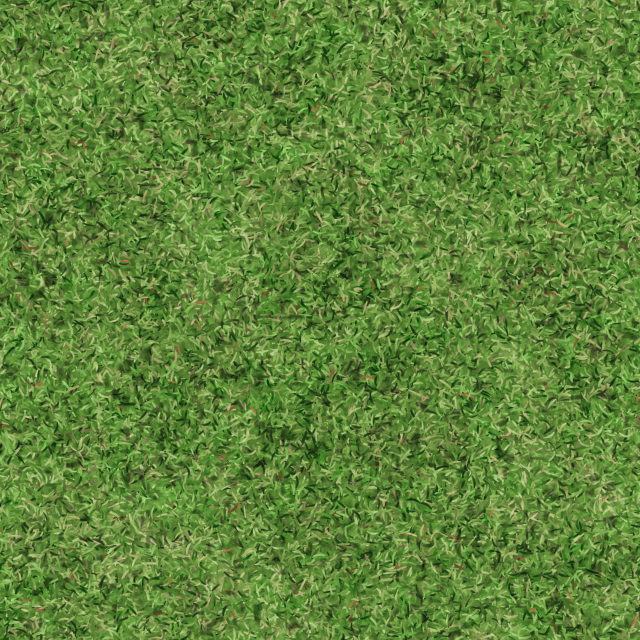
This texture is drawn by a Shadertoy shader. Its source:

```glsl
// Short mown lawn seen from above: layers of small, bent, soft-edged blades
// scattered on jittered grids over a mottled ground. Each blade takes its tone
// from a green ramp, with a few straw and rust coloured ones among them.

#define CELLS 64.0          // grid cells across the canvas
#define LAYERS 6            // blade layers, bottom to top
#define HALF_LENGTH 0.0100  // longest blade, half its length
#define HALF_WIDTH 0.0021   // widest blade, half its width
#define SOFTNESS 0.0013     // edge blur of a blade
#define BEND 0.30           // curvature of a blade
#define CONTRAST 1.22       // spread of blade tones
#define MOTTLE 0.34         // strength of broad light and dark patches
#define STRAW_SHARE 0.045   // share of dry blades
#define RUST_SHARE 0.008    // share of reddish blades

vec4 hash4(vec3 p) {
    vec4 q = fract(p.xyzx * vec4(0.1031, 0.1030, 0.0973, 0.1099));
    q += dot(q, q.wzxy + 33.33);
    return fract((q.xxyz + q.yzzw) * q.zywx);
}

float valueNoise(vec2 p, float seed) {
    vec2 cell = floor(p), f = fract(p);
    f = f * f * (3.0 - 2.0 * f);
    float a = hash4(vec3(cell, seed)).x;
    float b = hash4(vec3(cell + vec2(1, 0), seed)).x;
    float c = hash4(vec3(cell + vec2(0, 1), seed)).x;
    float d = hash4(vec3(cell + vec2(1, 1), seed)).x;
    return mix(mix(a, b, f.x), mix(c, d, f.x), f.y);
}

// Greens from deep shade to sunlit tips; tone runs from 0 to 1
vec3 grassRamp(float tone) {
    vec3 c = mix(vec3(0.11, 0.23, 0.08), vec3(0.25, 0.40, 0.14), smoothstep(-0.08, 0.10, tone));
    c = mix(c, vec3(0.32, 0.49, 0.18), smoothstep(0.10, 0.28, tone));
    c = mix(c, vec3(0.41, 0.59, 0.24), smoothstep(0.28, 0.54, tone));
    c = mix(c, vec3(0.56, 0.69, 0.36), smoothstep(0.54, 0.86, tone));
    return mix(c, vec3(0.70, 0.78, 0.51), smoothstep(0.88, 1.15, tone));
}

// Tone and hue offsets shared by neighbouring blades
float patchTone(vec2 uv) {
    float broad = valueNoise(uv * 9.0, 50.0) + valueNoise(uv * 24.0, 51.0);
    return MOTTLE * (0.5 * broad - 0.5);
}

vec3 bladeColor(float tone, vec4 rnd, float warmth) {
    vec3 color = grassRamp(tone);
    color += (rnd.x - 0.5 + warmth) * vec3(0.10, -0.03, 0.06);
    float light = 0.65 + 0.45 * clamp(tone, 0.0, 1.0);
    if (rnd.y < STRAW_SHARE) color = vec3(0.68, 0.63, 0.42) * light;
    if (rnd.z < RUST_SHARE) color = vec3(0.62, 0.40, 0.24) * light;
    return color;
}

// Soft coverage of one bent, tapering blade; "along" runs from -1 to 1
float bladeMask(vec2 p, vec4 rnd, float blur, out float along) {
    float angle = 6.2832 * rnd.x;
    vec2 dir = vec2(cos(angle), sin(angle));
    vec2 q = vec2(dot(p, dir), dot(p, vec2(-dir.y, dir.x)));
    float halfLength = HALF_LENGTH * mix(0.35, 1.0, rnd.y);
    along = clamp(q.x / halfLength, -1.0, 1.0);
    q.y += (rnd.z - 0.5) * 2.0 * BEND * halfLength * (along * along - 0.4);
    float width = HALF_WIDTH * mix(0.6, 1.0, rnd.w) * (1.0 - 0.35 * along * along);
    float dist = length(vec2(q.x - along * halfLength, q.y)) - width;
    return 1.0 - smoothstep(-blur, blur, dist);
}

void mainImage(out vec4 fragColor, in vec2 fragCoord) {
    vec2 uv = fragCoord / iResolution.y;
    float blur = max(SOFTNESS, 0.7 / iResolution.y);
    float patches = patchTone(uv);
    float warmth = 0.9 * (valueNoise(uv * 38.0, 52.0) - 0.5);

    // Shaded ground between the blades
    float ground = valueNoise(uv * 150.0, 53.0);
    vec3 color = grassRamp(0.05 + 0.55 * ground + patches);

    // Blades, painted from the bottom layer up
    for (int layer = 0; layer < LAYERS; layer++) {
        float seed = float(layer) * 7.0 + 3.0;
        vec2 grid = uv * CELLS + 0.37 * seed;
        vec2 home = floor(grid);
        for (int j = -1; j <= 1; j++)
        for (int i = -1; i <= 1; i++) {
            vec2 cell = home + vec2(i, j);
            vec4 place = hash4(vec3(cell, seed));
            vec4 shape = hash4(vec3(cell, seed + 101.0));
            vec4 tint = hash4(vec3(cell, seed + 211.0));
            float along;
            float mask = bladeMask((grid - cell - place.xy) / CELLS, shape, blur, along);
            if (mask > 0.0) {
                float tone = 0.5 + CONTRAST * (place.z - 0.5) + 0.12 * along + patches;
                color = mix(color, bladeColor(tone, tint, warmth), mask);
            }
        }
    }

    // Small dark gaps and fine grain
    float gap = smoothstep(0.70, 0.95, valueNoise(uv * 95.0, 54.0));
    color *= 1.0 - 0.38 * gap;
    color *= 0.93 + 0.16 * valueNoise(uv * 230.0, 55.0);
    fragColor = vec4(clamp(color, 0.0, 1.0), 1.0);
}
```
